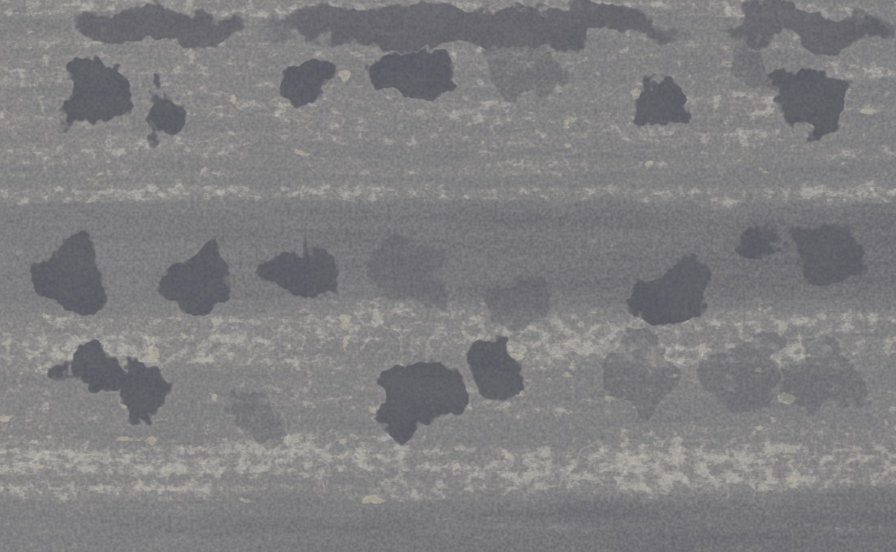
A Shadertoy shader for this texture:

```glsl
// Weathered asphalt: worn horizontal bands of exposed pale aggregate, smooth
// dark lanes, fine cracks and ragged dark stains. Layered gradient noise gives
// one tone value, which is then tinted from cool dark grey to warm light grey.

const vec3  DARK_GREY   = vec3(0.42, 0.42, 0.44);
const vec3  LIGHT_GREY  = vec3(0.65, 0.64, 0.62);
const vec3  CHIP_BEIGE  = vec3(0.68, 0.66, 0.60);
const float BASE_TONE   = 0.33;
const float STAIN_TONE  = -0.17;
const float GRAIN       = 0.27;
const float EDGE        = 0.004;
const int   STAINS      = 24;
const int   LONG_STAINS = 3;
const vec3  STAIN_ROWS  = vec3(0.83, 0.50, 0.31);

uint mixBits(uint n) {
    n = n * 747796405u + 2891336453u;
    n = ((n >> ((n >> 28) + 4u)) ^ n) * 277803737u;
    return (n >> 22) ^ n;
}

float hash(vec2 cell) {
    uvec2 u = uvec2(ivec2(cell));
    return float(mixBits(u.x + mixBits(u.y)) >> 8) / 16777216.0;
}

float cornerSlope(vec2 cell, vec2 offset) {
    float angle = 6.2832 * hash(cell);
    return dot(vec2(cos(angle), sin(angle)), offset);
}

float noise(vec2 p) {
    vec2 i = floor(p), f = fract(p);
    vec2 u = f * f * f * (f * (f * 6.0 - 15.0) + 10.0);
    vec2 e = vec2(1.0, 0.0);
    return mix(mix(cornerSlope(i, f), cornerSlope(i + e, f - e), u.x),
               mix(cornerSlope(i + e.yx, f - e.yx), cornerSlope(i + 1.0, f - 1.0), u.x), u.y);
}

float fbm(vec2 p) {
    float sum = 0.0, amp = 0.65;
    for (int i = 0; i < 4; i++) {
        sum += amp * noise(p);
        p = mat2(1.6, 1.2, -1.2, 1.6) * p + 17.3;
        amp *= 0.6;
    }
    return sum;
}

// Soft horizontal strip around a height
float band(float y, float centre, float halfWidth) {
    return 1.0 - smoothstep(0.5 * halfWidth, 1.5 * halfWidth, abs(y - centre));
}

float ellipse(vec2 q, vec2 radii) {
    return (length(q / radii) - 1.0) * min(radii.x, radii.y);
}

// x: coverage of stains, y: pale halo around them
vec2 stains(vec2 p) {
    vec2 ragged = p + 0.055 * vec2(noise(p * 9.0), noise(p * 9.0 + 31.0))
                    + 0.024 * vec2(noise(p * 27.0 + 5.0), noise(p * 27.0 + 63.0))
                    + 0.009 * vec2(noise(p * 80.0), noise(p * 80.0 + 47.0));
    vec2 result = vec2(0.0);
    for (int i = 0; i < STAINS + LONG_STAINS; i++) {
        float id = float(i);
        vec4 r = vec4(hash(vec2(id, 1.0)), hash(vec2(id, 2.0)), hash(vec2(id, 3.0)), hash(vec2(id, 4.0)));
        vec2 centre = vec2((float(i / 3) + 0.1 + 0.8 * r.x) * 0.205, STAIN_ROWS[i % 3] + 0.12 * (r.y - 0.5));
        vec2 radii = mix(0.022, 0.066, sqrt(r.z)) * vec2(1.0 + 0.45 * r.y, 1.0);
        float angle = 1.6 * (r.w - 0.5);
        float strength = r.w < 0.3 ? 0.4 : 1.0;
        if (i >= STAINS) {
            int k = i - STAINS;
            centre = vec2(0.29 + 0.58 * float(k), 0.955);
            radii = vec2(k == 1 ? 0.38 : 0.14, 0.037);
            angle = 0.0;
            strength = 0.8;
        }
        vec2 q = mat2(cos(angle), -sin(angle), sin(angle), cos(angle)) * (ragged - centre);
        float d = ellipse(q, radii);
        result.x = max(result.x, strength * (1.0 - smoothstep(-EDGE, EDGE, d)));
        result.y = max(result.y, strength * (1.0 - smoothstep(0.0, 0.018, d)));
    }
    return result;
}

void mainImage(out vec4 fragColor, in vec2 fragCoord) {
    vec2 p = fragCoord / iResolution.y;
    float across = fragCoord.x / iResolution.x;

    // Traffic bands, slightly uneven along their length
    float y = p.y + 0.02 * noise(p * vec2(3.0, 6.0)) + 0.012 * noise(p * vec2(14.0, 20.0));
    float lane = max(band(y, 0.54, 0.085), band(y, 0.035, 0.06));
    float wear = 0.12 + 0.55 * band(y, 0.385, 0.055) + 0.66 * band(y, 0.155, 0.05)
               + 0.50 * band(y, 0.648, 0.014) + 0.36 * band(y, 0.82, 0.14)
               + 0.30 * band(y, 0.265, 0.05) + 0.45 * band(y, 0.99, 0.02);

    // Exposed aggregate and drawn-out streaks
    float mottle = fbm(p * vec2(7.0, 12.0));
    float streak = fbm(p * vec2(2.0, 34.0) + 9.0);
    float speck = fbm(p * vec2(42.0, 56.0));
    float exposed = smoothstep(-0.15, 0.4, speck + 0.45 * mottle + 0.35 * streak + 0.9 * wear - 0.65);
    float tone = BASE_TONE + 0.2 * wear + 0.52 * exposed + 0.10 * mottle + 0.16 * streak;
    tone -= lane * mix(0.06, 0.2, across) + 0.08 * (across - 0.5);

    // Thin pale cracks
    vec2 bent = p + 0.02 * vec2(noise(p * 22.0), noise(p * 22.0 + 11.0));
    float crack = 1.0 - smoothstep(0.0, 0.035, abs(noise(bent * 11.0 + 3.0)));
    tone += 0.22 * crack * smoothstep(0.3, 0.6, wear) * smoothstep(-0.1, 0.25, noise(p * 6.0 + 40.0));

    // Stains, loose chips and grain
    vec2 stain = stains(p);
    tone += 0.07 * (stain.y - stain.x) * (1.0 - lane);
    tone = mix(tone, STAIN_TONE + 0.12 * mottle, stain.x);
    float chip = smoothstep(0.44, 0.52, noise(p * vec2(20.0, 27.0) + 70.0) + 0.2 * speck)
               * smoothstep(0.15, 0.4, wear) * (1.0 - stain.x);
    float grain = noise(p * 171.0) + 0.6 * noise(p * 93.0 + 21.0);
    tone += GRAIN * grain * mix(1.0, 0.5, stain.x);

    vec3 colour = mix(DARK_GREY, LIGHT_GREY, tone);
    colour = mix(colour, CHIP_BEIGE + 0.05 * grain, 0.75 * chip);
    fragColor = vec4(colour, 1.0);
}
```
